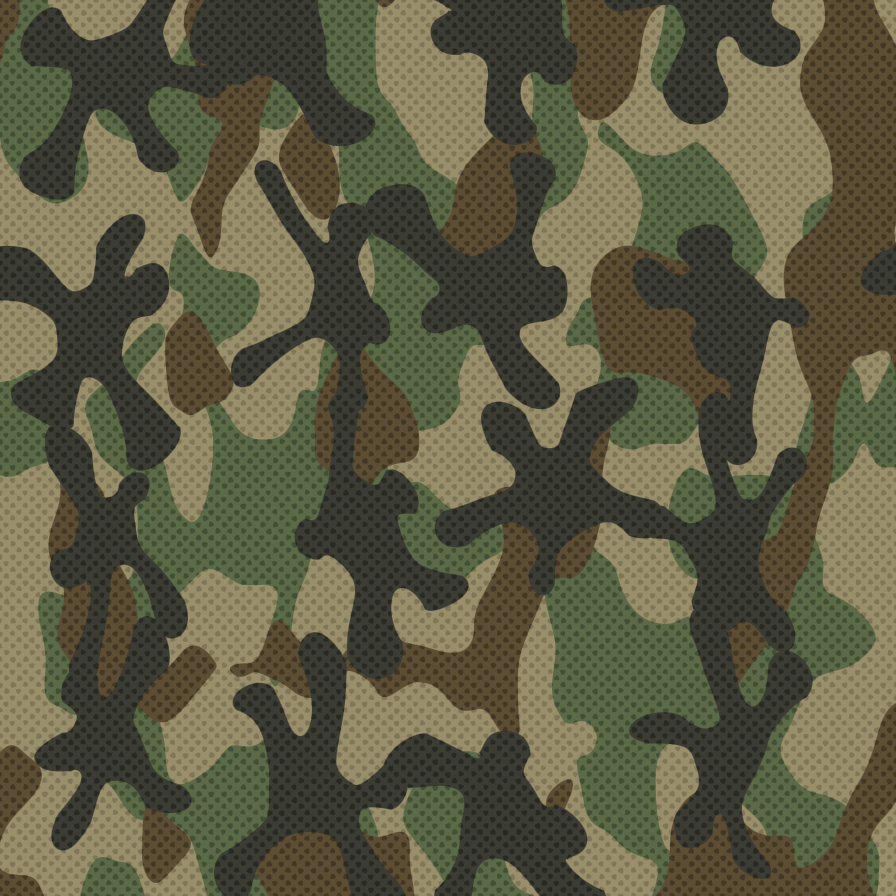
A Shadertoy shader for this pattern:

```glsl
// Woodland camouflage on mesh cloth: stretched noise patches of green and brown
// over tan, topped by dark branching figures made of blended, knobbed limbs.
// A staggered grid of slightly uneven dots darkens every colour.

#define PATCH_SCALE vec2(7.2, 4.6)   // patches per canvas, x and y
#define GREEN_LEVEL 0.03             // higher means less green
#define BROWN_LEVEL 0.135            // higher means less brown
#define FIGURE_GRID vec2(4.2, 3.6)   // dark figures per canvas, x and y
#define LIMBS 5
#define LIMB_STRETCH 1.35            // vertical stretch of the limbs
#define WARP 0.045                   // bend of all outlines
#define DOTS 70.0                    // dots per canvas width
#define DOT_RADIUS 0.29              // in units of the dot cell

const float TAU = 6.28318;

// Colour in rgb, brightness of its mesh dots in alpha
const vec4 TAN   = vec4(0.605, 0.562, 0.420, 0.82);
const vec4 GREEN = vec4(0.355, 0.420, 0.278, 0.74);
const vec4 BROWN = vec4(0.365, 0.305, 0.200, 0.71);
const vec4 DARK  = vec4(0.232, 0.234, 0.200, 0.68);

float hash(vec2 p) {
    return fract(sin(dot(p, vec2(127.1, 311.7))) * 43758.5453);
}

vec2 hash2(vec2 p) {
    return vec2(hash(p), hash(p + 37.3));
}

// Gradient noise, about -0.7 to 0.7
float cornerSlope(vec2 cell, vec2 offset) {
    float angle = TAU * hash(cell);
    return dot(vec2(cos(angle), sin(angle)), offset);
}

float noise(vec2 p) {
    vec2 i = floor(p), f = p - i;
    vec2 u = f * f * f * (f * (f * 6.0 - 15.0) + 10.0);
    vec2 e = vec2(1.0, 0.0);
    float low  = mix(cornerSlope(i, f), cornerSlope(i + e, f - e), u.x);
    float high = mix(cornerSlope(i + e.yx, f - e.yx), cornerSlope(i + 1.0, f - 1.0), u.x);
    return mix(low, high, u.y);
}

vec2 warp(vec2 p, float seed) {
    vec2 q = p * 7.0 + seed;
    return p + WARP * vec2(noise(q), noise(q + 51.7));
}

float patches(vec2 p, float seed) {
    vec2 q = warp(p, seed) * PATCH_SCALE + seed;
    return noise(q) + 0.38 * noise(q * 2.1 + 19.4);
}

float smoothMin(float a, float b, float k) {
    float h = max(k - abs(a - b), 0.0) / k;
    return min(a, b) - 0.25 * h * h * k;
}

// Limb from the origin to tip: thin in the middle, round at the end
float limb(vec2 p, vec2 tip, float tipRadius) {
    float h = clamp(dot(p, tip) / dot(tip, tip), 0.0, 1.0);
    float radius = mix(0.028, tipRadius, h) - 0.044 * h * (1.0 - h);
    return length(p - tip * h) - radius;
}

float figure(vec2 p, vec2 cell) {
    float d = 1.0;
    float turn = hash(cell + 5.1);
    for (int k = 0; k < LIMBS; k++) {
        vec2 r = hash2(cell + 11.7 * float(k + 1));
        float angle = TAU * (float(k) + turn + 0.6 * (r.x - 0.5)) / float(LIMBS);
        float reach = mix(0.045, 0.125, r.y);
        vec2 tip = reach * vec2(cos(angle), LIMB_STRETCH * sin(angle));
        d = smoothMin(d, limb(p, tip, mix(0.019, 0.034, r.x)), 0.03);
    }
    return d;
}

// Distance to the nearest dark figure, one figure per jittered cell
float figures(vec2 p) {
    vec2 home = floor(p * FIGURE_GRID);
    float d = 1.0;
    for (int y = -1; y <= 1; y++)
    for (int x = -1; x <= 1; x++) {
        vec2 cell = home + vec2(x, y);
        vec2 centre = cell + 0.5 + 0.4 * (hash2(cell + 3.9) - 0.5);
        d = min(d, figure(p - centre / FIGURE_GRID, cell));
    }
    return d;
}

// Staggered grid: a square grid turned by 45 degrees
float meshDots(vec2 p, float pixel) {
    vec2 q = vec2(p.x + p.y, p.x - p.y) * DOTS;
    vec2 cell = floor(q);
    vec2 r = hash2(cell);
    vec2 d = q - cell - 0.5 - 0.12 * (r - 0.5);
    float lobes = sin(3.0 * atan(d.y, d.x) + TAU * r.x);
    float radius = DOT_RADIUS * (0.92 + 0.16 * r.y + 0.1 * lobes);
    float blur = 0.8 * pixel * DOTS * sqrt(2.0);
    return 1.0 - smoothstep(-blur, blur, length(d) - radius);
}

// Antialiased coverage where the field is positive
float cover(float field) {
    return clamp(0.5 + field / max(fwidth(field), 1e-5), 0.0, 1.0);
}

void mainImage(out vec4 fragColor, in vec2 fragCoord) {
    float pixel = 1.0 / iResolution.y;
    vec2 p = fragCoord * pixel;

    vec4 cloth = mix(TAN, GREEN, cover(patches(p, 8.3) - GREEN_LEVEL));
    cloth = mix(cloth, BROWN, cover(patches(p, 63.6) - BROWN_LEVEL));
    cloth = mix(cloth, DARK, cover(-figures(warp(p, 27.2))));

    vec3 colour = cloth.rgb * mix(1.0, cloth.a, meshDots(p, pixel));
    fragColor = vec4(colour, 1.0);
}
```
